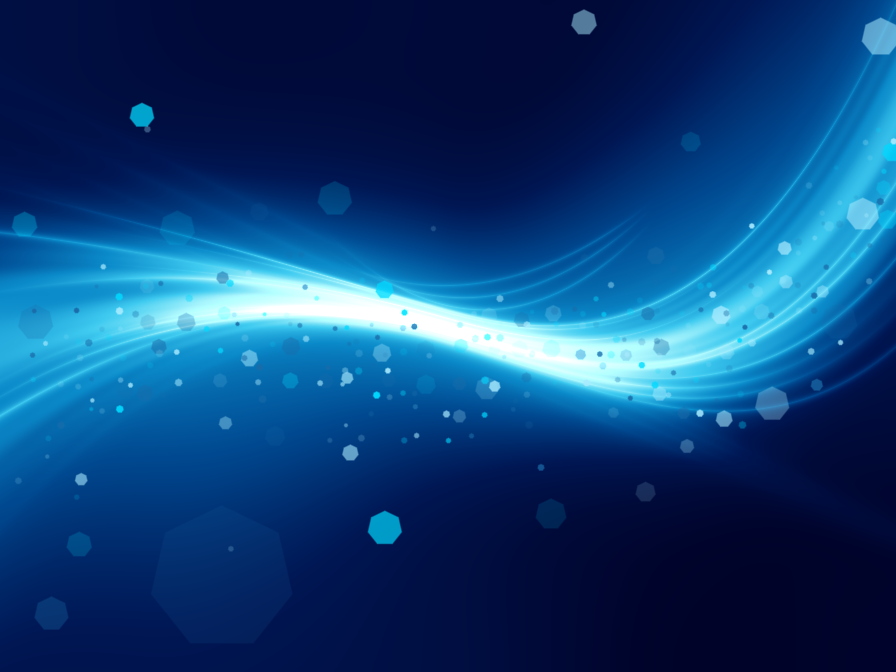
A Shadertoy shader for this background:

```glsl
// A glowing blue ribbon of light strands with drifting heptagonal bokeh.

const vec2 KNOT = vec2(0.66, 0.514);   // where the strands pinch together
const float PINCH = 0.020;             // half width of the ribbon at the knot
const float FLARE = 0.40;              // growth of the width away from the knot
const int STRANDS = 18;
const int BEAMS = 4;
const int ARCS = 3;
const float SIDES = 7.0;
const float TAU = 6.2831853;
const vec3 GHOST = vec3(0.33, 0.14, 0.108);  // large faint flare: centre, radius
const vec3 CYAN = vec3(0.0, 0.85, 1.0);
const vec3 PALE = vec3(0.66, 0.92, 1.0);
const vec3 STEEL = vec3(0.10, 0.42, 0.66);
const vec3 RAMP[6] = vec3[6](
    vec3(0.00, 0.01, 0.16), vec3(0.00, 0.09, 0.33), vec3(0.00, 0.29, 0.57),
    vec3(0.04, 0.54, 0.79), vec3(0.24, 0.79, 0.94), vec3(0.66, 0.96, 0.99));

vec4 hash4(vec2 p) {
    vec4 q = fract(vec4(p.xyxy) * vec4(0.1031, 0.1030, 0.0973, 0.1099));
    q += dot(q, q.wzxy + 33.33);
    return fract((q.xxyz + q.yzzw) * q.zywx);
}

float noise(vec2 p) {
    vec2 i = floor(p), f = fract(p);
    f *= f * (3.0 - 2.0 * f);
    return mix(mix(hash4(i).x, hash4(i + vec2(1, 0)).x, f.x),
               mix(hash4(i + vec2(0, 1)).x, hash4(i + vec2(1, 1)).x, f.x), f.y);
}

float gauss(float x) { return exp(-x * x); }

// Height of the ribbon's spine; s is the distance right of the knot.
float spine(float s) {
    return KNOT.y - 0.27 * s + (s < 0.0 ? -0.48 * s * s : 1.37 * s * s * s);
}

float spineSlope(float s) {
    return -0.27 + (s < 0.0 ? -0.96 * s : 4.11 * s * s);
}

// Maps light to colour, running over into white.
vec3 tone(float light) {
    vec3 col = RAMP[0];
    for (int i = 1; i < 6; i++)
        col = mix(col, RAMP[i], clamp(light * 5.0 - float(i - 1), 0.0, 1.0));
    return col + 0.8 * max(light - 1.0, 0.0);
}

float heptagon(vec2 p, float radius) {
    float wedge = TAU / SIDES;
    float a = mod(atan(p.x, -p.y) + 0.5 * wedge, wedge) - 0.5 * wedge;
    float d = length(p) * cos(a) - radius * cos(0.5 * wedge);
    float soft = 1.0 / iResolution.y;
    return smoothstep(soft, -soft, d);
}

// One bokeh layer: at most one heptagon per cell, denser near the spine.
void scatter(inout vec3 col, vec2 p, float cell, float size, float spread, float amount, float opacity) {
    vec2 id = floor(p / cell);
    vec4 h = hash4(id + 400.0 * cell), k = hash4(id + 71.0);
    float radius = size * mix(0.5, 1.0, h.z);
    vec2 centre = (id + 0.5) * cell + (h.xy - 0.5) * (cell - 2.0 * radius);
    float s = centre.x - KNOT.x;
    float lift = mix(-0.06, 0.01, smoothstep(-0.1, 0.3, s));
    float density = amount * gauss((centre.y - spine(s) - lift) / spread);
    vec3 tint = k.x < 0.25 ? CYAN : (k.x < 0.65 ? PALE : STEEL);
    float alpha = opacity * mix(0.15, 1.0, k.y * k.y);
    col = mix(col, tint, step(h.w, density) * alpha * heptagon(p - centre, radius));
}

void mainImage(out vec4 fragColor, in vec2 fragCoord) {
    vec2 p = fragCoord / iResolution.y;
    float s = p.x - KNOT.x;
    float d = p.y - spine(s);
    float width = PINCH + FLARE * s * s;
    float v = d / width;
    float tilt = inversesqrt(1.0 + pow(spineSlope(s), 2.0));
    float heat = gauss(s / 0.36);

    // Dark backdrop with slow haze
    float light = 0.10 + 0.07 * (noise(p * vec2(3.0, 2.0) + 4.0) - 0.3);
    light -= 0.12 * smoothstep(0.4, 1.2, p.x) * smoothstep(0.5, 0.15, p.y);
    light -= 0.06 * gauss((p.x - 0.75) / 0.3) * smoothstep(0.6, 0.9, p.y);

    // Wide halo: spills below on the left, above on the right
    float above = mix(0.15, 0.42, smoothstep(0.0, 0.5, s));
    float below = mix(0.36, 0.13, smoothstep(-0.45, 0.25, s));
    light += 0.38 * gauss(d / (d > 0.0 ? above : below));

    // Silky ribbon and its hot core
    float silk = noise(vec2(v * 3.0, s * 2.5 + 8.0)) + 0.5 * noise(vec2(v * 8.0, s * 2.0));
    light += gauss(v / 1.1) * (0.03 + 0.22 * silk + 0.15 * heat);
    light += heat * (0.30 * exp(-abs(d) / 0.055) + 0.28 * gauss(d / 0.024));

    // Fine strands that fan out from the knot
    for (int i = 0; i < STRANDS; i++) {
        vec4 h = hash4(vec2(float(i), 5.0));
        float path = (h.x * 2.6 - 1.3) * width + 0.012 * s * sin(6.0 * s + TAU * h.y);
        float reach = gauss((s - (h.z * 1.3 - 0.65)) / 0.28);
        float thick = mix(0.0015, 0.007, h.w * h.w);
        light += 0.22 * reach * exp(-abs(d - path) * tilt / thick);
    }

    // Straight beams and the thin arcs rising above the knot
    for (int i = 0; i < BEAMS; i++) {
        float n = float(i);
        float off = p.y - (0.555 - 0.028 * n - (0.50 - 0.03 * n) * s);
        light += 0.06 * exp(-abs(off) / 0.018) * smoothstep(0.0, 0.25, abs(s)) * gauss(s / 0.65);
    }
    for (int i = 0; i < ARCS; i++) {
        float n = float(i);
        float off = p.y - (0.575 - 0.018 * n + (1.3 + 0.4 * n) * pow(s - 0.03 * n, 2.0));
        light += 0.13 * exp(-abs(off) / 0.003) * smoothstep(-0.2, 0.05, s) * smoothstep(0.32, 0.22, s);
    }

    // Colour, then bokeh from large and sparse to small and dense
    vec3 col = tone(max(light, 0.0));
    col = mix(col, STEEL, 0.13 * heptagon(p - GHOST.xy, GHOST.z));
    scatter(col, p, 0.150, 0.030, 0.60, 0.35, 0.8);
    scatter(col, p, 0.050, 0.015, 0.10, 0.60, 0.8);
    scatter(col, p, 0.021, 0.006, 0.10, 0.40, 1.0);
    fragColor = vec4(clamp(col, 0.0, 1.0), 1.0);
}
```
